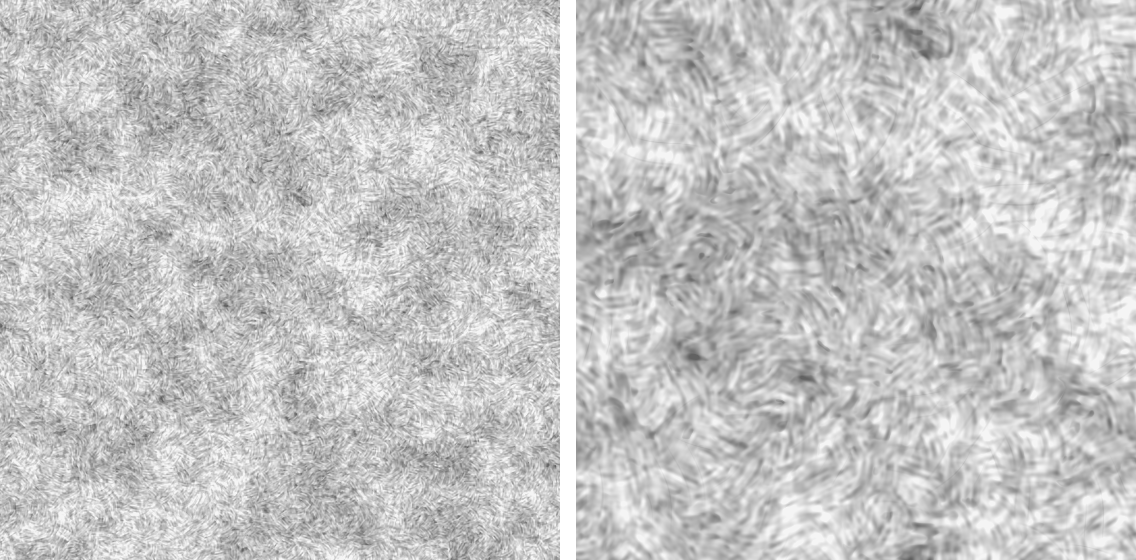
Left: the whole. Right: its middle third, enlarged.
Give the GLSL for this texture, as a Shadertoy shader.

```glsl
float hash(vec2 p) {
    return fract(sin(dot(p, vec2(127.1, 311.7))) * 43758.5453);
}

float valueNoise(vec2 p) {
    vec2 cell = floor(p), f = fract(p);
    f = f * f * (3.0 - 2.0 * f);
    return mix(mix(hash(cell), hash(cell + vec2(1, 0)), f.x),
               mix(hash(cell + vec2(0, 1)), hash(cell + vec2(1, 1)), f.x), f.y);
}

// Layered noise centred on zero
float clouds(vec2 p) {
    float sum = 0.0, amplitude = 0.5;
    for (int i = 0; i < 3; i++) {
        sum += amplitude * (valueNoise(p) - 0.5);
        p = mat2(1.6, 1.2, -1.2, 1.6) * p + 17.3;
        amplitude *= 0.5;
    }
    return sum;
}

// Overlapping patches of fibres, each patch combed in its own direction.
// Returns fine fibres in x and thin creases in y.
vec2 fibres(vec2 p) {
    vec2 home = floor(p), sum = vec2(0);
    float power = 0.0;
    for (int y = -1; y <= 1; y++) {
        for (int x = -1; x <= 1; x++) {
            vec2 cell = home + vec2(x, y);
            vec2 d = p - cell - vec2(hash(cell + 3.1), hash(cell + 7.7));
            float angle = 6.2832 * hash(cell + 11.9);
            float c = cos(angle), s = sin(angle);
            vec2 q = mat2(c, -s, s, c) * d;
            q.y += 0.12 * sin(2.5 * q.x + angle);
            vec2 seed = 40.0 * vec2(hash(cell + 19.3), hash(cell + 23.5));
            float weight = exp(-5.0 * dot(d, d));
            float fine = valueNoise(q * vec2(2.6, 8.5) + seed) - 0.5;
            float ridge = abs(valueNoise(q * vec2(0.9, 3.2) + seed.yx) - 0.5);
            sum += weight * vec2(fine, 1.0 - smoothstep(0.0, 0.07, ridge));
            power += weight * weight;
        }
    }
    return sum / sqrt(power + 0.0001);
}

void mainImage(out vec4 fragColor, in vec2 fragCoord) {
    vec2 uv = fragCoord / min(iResolution.x, iResolution.y);

    // Soft blotches
    float blotch = clouds(uv * 17.0 + 5.0);
    float lightness = smoothstep(-0.12, 0.16, blotch);
    float tone = 0.772 + 0.40 * blotch;

    // Combed fibres at two scales, with creases in the pale areas
    vec2 coarse = fibres(uv * 28.0);
    vec2 small = fibres(uv * 47.0 + 31.7);
    tone += 0.20 * coarse.x + 0.23 * small.x;
    tone -= 0.05 * lightness * coarse.y;

    // Dark flecks, denser in the shaded areas
    vec2 warp = vec2(small.x, coarse.x) * 0.7;
    float fleck = smoothstep(0.68, 0.95, valueNoise(uv * vec2(125.0, 150.0) + warp));
    tone -= mix(0.15, 0.06, lightness) * fleck;

    // Fine grain
    tone += 0.17 * (valueNoise(uv * 290.0 + 9.4) - 0.5);

    fragColor = vec4(vec3(clamp(tone, 0.38, 0.96)), 1.0);
}
```
